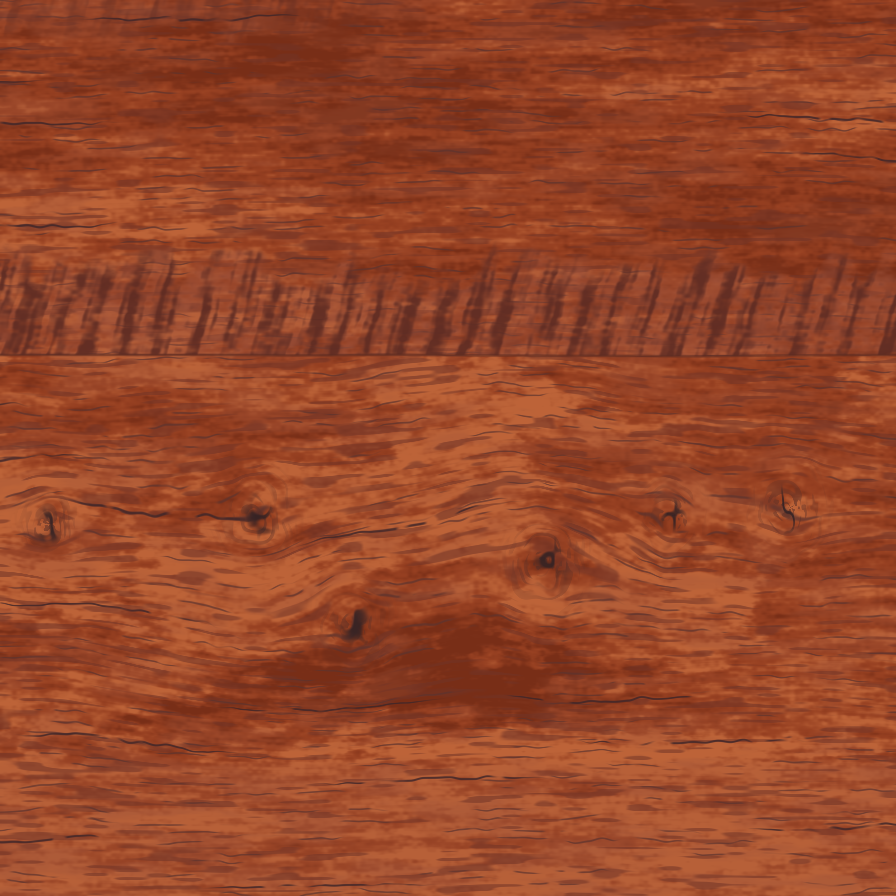
This texture is drawn by a WebGL 1 fragment shader. Its source:

```glsl
precision highp float;
// Reddish-brown wood planks with streaked grain, knots, cracks and a band of slanted saw marks.
uniform vec2 u_resolution;

float hash(vec2 p) {
  vec3 q = fract(p.xyx * 0.1031);
  q += dot(q, q.yzx + 33.33);
  return fract((q.x + q.y) * q.z);
}

float noise(vec2 p) {
  vec2 cell = floor(p), f = fract(p);
  f = f * f * (3.0 - 2.0 * f);
  return mix(mix(hash(cell), hash(cell + vec2(1, 0)), f.x),
             mix(hash(cell + vec2(0, 1)), hash(cell + vec2(1, 1)), f.x), f.y);
}

float fbm(vec2 p) {
  float sum = 0.0, amp = 0.5;
  for (int i = 0; i < 4; i++) {
    sum += amp * noise(p);
    p = p * 2.03 + 17.3;
    amp *= 0.5;
  }
  return sum / 0.9375;
}

// Tapered, broken splits: at most one in each cell of a staggered grid.
float cracks(vec2 p, vec2 cells, float chance, float width) {
  float gaps = smoothstep(0.2, 0.5, noise(p * vec2(55.0, 90.0) + 8.0));
  p.y += 0.010 * (noise(p * vec2(13.0, 9.0)) - 0.5) + 0.004 * noise(p * vec2(70.0, 20.0));
  p *= cells;
  p.x += 7.0 * hash(vec2(floor(p.y), 5.0));
  vec2 cell = floor(p), f = fract(p);
  float centre = 0.25 + 0.5 * hash(cell + 31.0);
  float taper = smoothstep(0.02, 0.4, f.x) * (1.0 - smoothstep(0.5, 0.98, f.x));
  float dist = abs(f.y - centre) / cells.y;
  float line = 1.0 - smoothstep(width * taper * 0.4, width * taper + 0.0012, dist);
  return line * gaps * smoothstep(0.0, 0.4, taper) * step(hash(cell + 3.0), chance);
}

void main() {
  vec2 uv = gl_FragCoord.xy / u_resolution;
  float seam = 0.603 + 0.002 * (noise(vec2(uv.x * 9.0, 2.0)) - 0.5);
  float upper = smoothstep(seam - 0.001, seam + 0.001, uv.y);
  float lower = 1.0 - smoothstep(0.145, 0.16, uv.y + 0.006 * noise(uv * 20.0));
  float middle = (1.0 - upper) * (1.0 - lower);
  float sway = (1.0 - upper) * smoothstep(0.08, 0.3, uv.y);

  // Grain coordinates, wavy in the middle plank and pushed aside by the knots
  vec2 grain = uv;
  grain.y += mix(0.01, 0.05, sway) * (noise(uv * vec2(3.5, 5.0) + 4.0) - 0.5);
  grain.y += 0.012 * sway * (noise(uv * vec2(11.0, 14.0)) - 0.5);
  float heart = 0.0, halo = 0.0, rings = 0.0;
  for (int i = 0; i < 6; i++) {
    float id = float(i);
    vec2 rnd = vec2(hash(vec2(id, 3.7)), hash(vec2(id, 8.2)));
    vec2 d = uv - vec2((id + 0.25 + 0.5 * rnd.x) / 6.0, 0.27 + 0.18 * rnd.y);
    float size = mix(0.015, 0.028, hash(vec2(id, 14.1)));
    float r = length(d * vec2(1.1, 0.9)) + 0.010 * (noise(uv * 50.0) - 0.5);
    float reach = size * size * 2.5;
    grain.y -= 0.85 * d.y * reach / (r * r + reach) * sway;
    // Jagged rays: thin contours of a noise field, fading outwards
    float ray = abs(noise(uv * vec2(75.0, 48.0) + id * 9.0) - 0.5);
    float inside = 1.0 - smoothstep(size * 0.3, size * 1.1, r);
    heart += inside * (1.0 - smoothstep(0.03, 0.14, ray));
    float near = exp(-r * r / (reach * 0.8));
    halo += near;
    vec2 dir = d / max(length(d), 0.001);
    rings += near * smoothstep(0.55, 0.75, noise(vec2(r * 300.0, id * 7.0) + dir * 2.5));
  }

  // Tone from broad figure, streaks, short fibres and speckle
  float broad = fbm(grain * vec2(2.2, 8.0) + 3.0) - 0.5;
  float streak = fbm(grain * vec2(6.0, 85.0)) - 0.5;
  float fibre = noise(grain * vec2(60.0, 270.0)) - 0.5;
  float speckle = noise(uv * vec2(190.0, 260.0)) - 0.5;
  float mottle = fbm(uv * vec2(35.0, 70.0) + 9.0) - 0.5;
  float tone = 0.47 + 1.2 * broad + 0.95 * streak + 0.34 * fibre + 0.24 * speckle + 0.5 * mottle;
  float figure = smoothstep(0.48, 0.62, fbm(uv * vec2(4.0, 9.0) + 21.0) + 0.35 * mottle);
  tone += middle * (0.32 * figure - 0.04) + 0.15 * lower - 0.08 * upper - 0.2 * halo * middle;
  vec3 wood = mix(vec3(0.47, 0.18, 0.09), vec3(0.59, 0.25, 0.13), smoothstep(-0.05, 0.5, tone));
  wood = mix(wood, vec3(0.74, 0.39, 0.22), smoothstep(0.42, 1.0, tone));
  float bloom = 0.3 * smoothstep(0.45, 0.7, fbm(grain * vec2(14.0, 60.0) + 40.0)) + 0.2 * lower;
  wood = mix(wood, vec3(0.62, 0.32, 0.22), bloom);

  // Pores and fine splits along the grain
  float pores = smoothstep(0.64, 0.82, noise(grain * vec2(28.0, 230.0) + 60.0));
  wood = mix(wood, vec3(0.44, 0.20, 0.15), 0.55 * pores);
  float fine = cracks(grain, vec2(13.0, 85.0), 0.4, 0.0005);
  wood = mix(wood, vec3(0.36, 0.20, 0.18), 0.7 * fine);

  // Slanted saw marks: a strong band above the seam, a faint one at the top
  float rise = uv.y - seam;
  float across = uv.x - 0.28 * rise + 0.005 * noise(uv * vec2(12.0, 40.0));
  float crest = 0.09 + 0.04 * noise(vec2(across * 50.0, 1.0)) + 0.04 * mottle;
  float band = upper * (1.0 - smoothstep(crest - 0.03, crest, rise));
  float topBand = smoothstep(0.95, 0.99, uv.y + 0.05 * mottle) * (1.0 - smoothstep(0.3, 0.5, uv.x));
  float wide = 0.5 + 0.5 * cos(6.2832 * (across * 26.0 + 0.6 * noise(vec2(across * 18.0, 6.0))));
  float thin = noise(vec2(across * 210.0, rise * 22.0));
  float chatter = noise(uv * vec2(120.0, 230.0));
  float cut = smoothstep(0.3, 0.95, 0.4 * wide + 0.6 * thin + 0.4 * (chatter - 0.4));
  float sawn = max(band, 0.5 * topBand);
  wood = mix(wood, vec3(0.62, 0.32, 0.23), sawn * (0.2 + 0.5 * chatter));
  wood = mix(wood, vec3(0.35, 0.16, 0.13), sawn * cut * 0.85);

  // Long dark splits, knots and the plank seam
  float split = cracks(grain + 0.37, vec2(3.2, 19.0), 0.24, 0.0009) * (1.0 - band);
  wood = mix(wood, vec3(0.25, 0.15, 0.16), 0.85 * split);
  wood = mix(wood, vec3(0.37, 0.19, 0.15), 0.6 * min(rings, 1.0) * middle);
  wood = mix(wood, vec3(0.19, 0.13, 0.14), 0.85 * min(heart, 1.0) * middle);
  float joint = 1.0 - smoothstep(0.0004, 0.0024, abs(rise));
  wood = mix(wood, vec3(0.36, 0.17, 0.13), 0.6 * joint);

  gl_FragColor = vec4(wood, 1.0);
}
```
